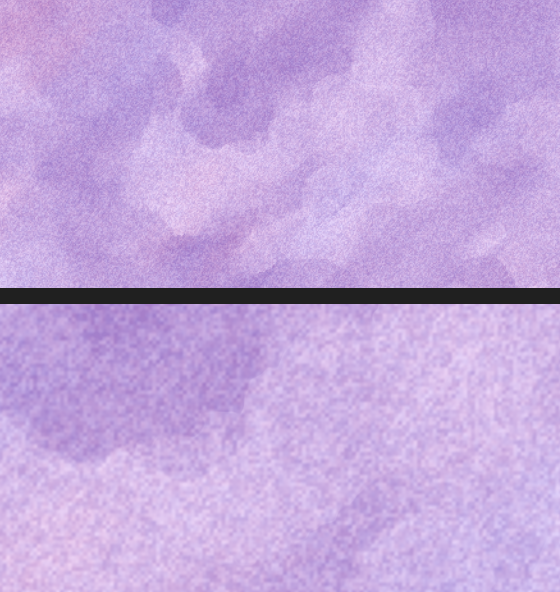
Top: the whole. Bottom: its middle third, enlarged.
A Shadertoy shader for this texture:

```glsl
float hash(vec2 p) {
    vec3 h = fract(vec3(p.xyx) * 0.1031);
    h += dot(h, h.yzx + 33.33);
    return fract((h.x + h.y) * h.z);
}

float noise(vec2 p) {
    vec2 cell = floor(p), f = fract(p);
    f = f * f * (3.0 - 2.0 * f);
    return mix(mix(hash(cell), hash(cell + vec2(1, 0)), f.x),
               mix(hash(cell + vec2(0, 1)), hash(cell + vec2(1, 1)), f.x), f.y);
}

float fbm(vec2 p) {
    float sum = 0.0, weight = 0.5;
    for (int i = 0; i < 5; i++) {
        sum += weight * noise(p);
        p = mat2(1.6, 1.2, -1.2, 1.6) * p + 7.3;
        weight *= 0.5;
    }
    return sum / 0.97;
}

mat2 rotation(float angle) {
    float c = cos(angle), s = sin(angle);
    return mat2(c, -s, s, c);
}

// Diagonal brush streaks and broad clouds under the washes
float underpainting(vec2 p) {
    vec2 along = rotation(0.7) * p;
    float streaks = fbm(along * vec2(1.3, 5.0) + 11.0);
    float clouds = fbm(p * 2.2 + 31.0);
    return 0.5 + 0.9 * (streaks - 0.5) + 0.9 * (clouds - 0.5);
}

// Overlapping lobes, large to small, crisp on part of the outline and bled elsewhere
float layWashes(vec2 p, float tone) {
    vec2 ragged = vec2(noise(p * 38.0), noise(p * 38.0 + 80.0)) - 0.5;
    ragged += 0.6 * (vec2(noise(p * 95.0 + 9.0), noise(p * 95.0 + 50.0)) - 0.5);
    vec2 bend = vec2(fbm(p * 3.0 + 3.0), fbm(p * 3.0 + 60.0)) - 0.5;
    vec2 q = p + 0.017 * ragged + 0.18 * bend;
    float leftBleed = 1.0 - smoothstep(0.2, 0.75, p.x);

    for (int i = 0; i < 44; i++) {
        float id = float(i) + 1.0;
        vec2 center = fract(id * vec2(0.7549, 0.5698) + 0.13) * vec2(2.1, 1.15) - 0.07;
        vec2 radius = mix(vec2(0.15, 0.09), vec2(0.32, 0.18),
                          vec2(hash(vec2(id, 2.0)), hash(vec2(id, 5.0))));
        radius *= mix(1.15, 0.45, id / 44.0);
        float angle = 0.8 + 2.4 * (hash(vec2(id, 8.0)) - 0.5);
        vec2 local = rotation(angle) * (q - center);
        float dist = length(local / radius) - 1.0;
        dist += 0.8 * (noise(q * 6.5 + id * 17.0) - 0.5);

        float bleed = smoothstep(0.45, 0.8, noise(p * 4.0 + id * 9.0));
        bleed = max(bleed, 0.4 * leftBleed);
        float edge = mix(0.03, 0.6, bleed);
        float cover = 1.0 - smoothstep(-edge, edge, dist);
        float pigment = mix(0.02, 0.98, smoothstep(0.05, 0.95, hash(vec2(id, 13.7))));
        tone = mix(tone, pigment, cover * mix(0.4, 0.72, hash(vec2(id, 21.0))));

        // Pigment gathered just inside the crisp edges
        float rim = exp(-abs(dist + 0.05) * 18.0) * step(dist, 0.0);
        tone -= 0.03 * rim * (1.0 - bleed);
    }
    return tone;
}

// Fine paper tooth with short slanted fibres
float paperGrain(vec2 p) {
    vec2 fibre = rotation(0.9) * p;
    float grain = 0.65 * (noise(p * 225.0) - 0.5);
    grain += 0.25 * (noise(p * 97.0 + 40.0) - 0.5);
    grain += 0.35 * (noise(fibre * vec2(85.0, 205.0) + 300.0) - 0.5);
    return grain;
}

void mainImage(out vec4 fragColor, in vec2 fragCoord) {
    vec2 p = fragCoord / iResolution.y;

    float tone = layWashes(p, underpainting(p));
    tone += 0.32 * (fbm(p * 9.0 + 70.0) - 0.5);
    tone = 0.48 + tone - 0.48 + 0.72 * paperGrain(p);
    tone = clamp(tone, -0.12, 1.15);

    vec3 deepViolet = vec3(0.67, 0.53, 0.81);
    vec3 paleLilac = vec3(0.88, 0.785, 0.945);
    vec3 color = mix(deepViolet, paleLilac, tone);

    // Rosy and bluish drifts of pigment
    vec2 drift = rotation(0.7) * p * vec2(1.5, 3.5);
    float left = 1.0 - smoothstep(0.2, 1.2, p.x);
    float rose = smoothstep(0.48, 0.8, fbm(drift + 90.0)) * mix(0.3, 1.0, left);
    float blue = smoothstep(0.5, 0.8, fbm(drift + 140.0));
    color += rose * vec3(0.035, -0.012, -0.03);
    color += blue * vec3(-0.022, 0.0, 0.012);
    color += 0.025 * (noise(p * 150.0 + 500.0) - 0.5) * vec3(1.0, -0.3, -0.8);

    fragColor = vec4(clamp(color, 0.0, 1.0), 1.0);
}
```
